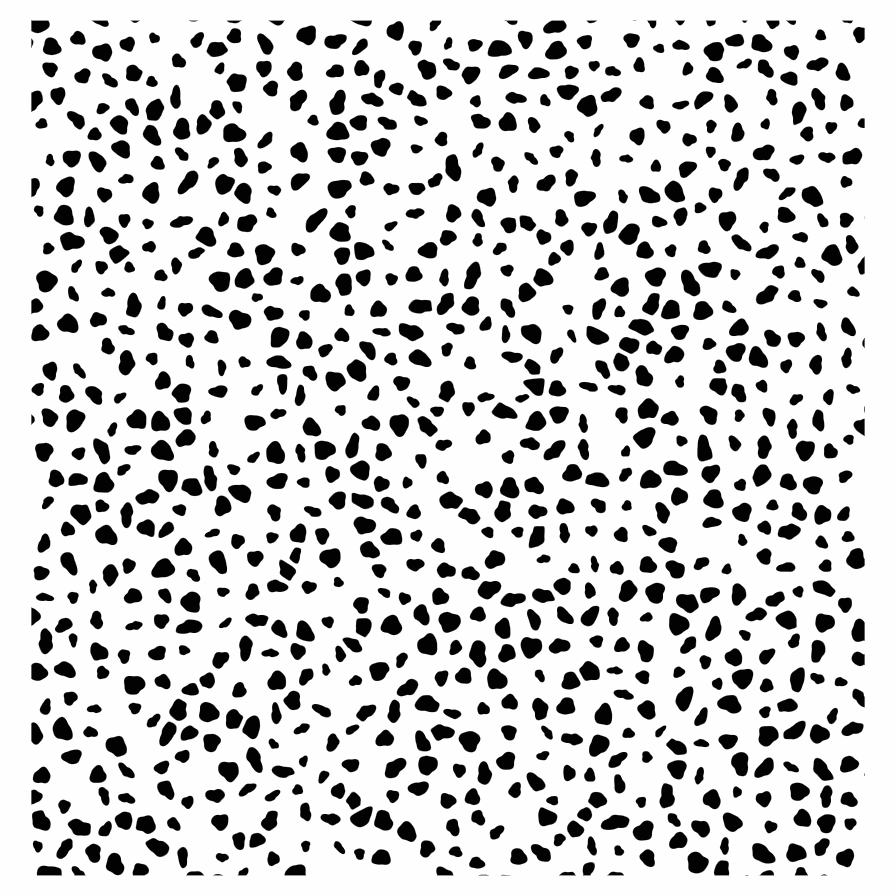
A Shadertoy shader for this pattern:

```glsl
// Irregular black pebble spots scattered evenly over a white sheet with a plain margin.
#define CELLS 31.0                  // spots across the canvas
#define JITTER 0.92                 // randomness of the spot positions
#define SPACING 1.05                // preferred distance between spots, in cells
#define PUSH 0.36                   // strength of the repulsion
#define RADIUS vec2(0.165, 0.365)   // smallest and largest mean radius, in cells
#define STRETCH 1.3                 // largest extra elongation
#define WOBBLE 0.11                 // irregularity of the outline
#define GAP 0.07                    // clear strip beside each territory border
#define FRAME_MIN vec2(0.035, 0.023)
#define FRAME_MAX vec2(0.965, 0.977)
#define EDGE_PIXELS 1.15            // width of the smoothed edge

const vec3 PAPER = vec3(0.995);
const vec3 INK = vec3(0.006);
const float TAU = 6.2831853;

vec4 hash4(vec2 cell, float salt) {
    vec4 h = fract(vec4(cell.xyx, salt) * vec4(0.1031, 0.1030, 0.0973, 0.1099));
    h += dot(h, h.wzxy + 33.33);
    return fract((h.xxyz + h.yzzw) * h.zywx);
}

vec2 seed(vec2 cell) {
    return cell + 0.5 + JITTER * (hash4(cell, 3.0).xy - 0.5);
}

// Seed moved away from its neighbours, for an even scatter without rows.
vec2 spotCentre(vec2 cell) {
    vec2 home = seed(cell), shift = vec2(0.0);
    for (int j = -1; j <= 1; j++)
    for (int i = -1; i <= 1; i++) {
        if (i == 0 && j == 0) continue;
        vec2 away = home - seed(cell + vec2(i, j));
        float gap = length(away) + 1e-4;
        shift += away / gap * max(SPACING - gap, 0.0) * PUSH;
    }
    return home + clamp(shift, -0.42, 0.42);
}

// Approximate distance to a wobbly, randomly turned ellipse.
float pebble(vec2 p, vec2 cell) {
    vec4 form = hash4(cell, 11.0), bumps = hash4(cell, 23.0);
    float turn = TAU * form.x, c = cos(turn), s = sin(turn);
    p = mat2(c, -s, s, c) * p;
    float aspect = sqrt(1.08 + STRETCH * form.y * form.y);
    float angle = atan(p.y, p.x + 1e-5);
    float outline = 1.0 + WOBBLE * (bumps.x * sin(angle + TAU * bumps.y)
                  + sin(3.0 * angle + TAU * bumps.z)
                  + 0.35 * sin(5.0 * angle + TAU * bumps.w));
    vec2 axes = mix(RADIUS.x, RADIUS.y, form.z) * outline * vec2(aspect, 1.0 / aspect);
    float k = length(p / axes);
    return k * (k - 1.0) / max(length(p / (axes * axes)), 1e-3);
}

float smoothMax(float a, float b, float k) {
    float h = max(k - abs(a - b), 0.0) / k;
    return max(a, b) + 0.25 * h * h * k;
}

float spots(vec2 p) {
    vec2 base = floor(p), centres[9];
    int nearest = 0;
    float best = 1e3;
    for (int n = 0; n < 9; n++) {
        centres[n] = spotCentre(base + vec2(n % 3 - 1, n / 3 - 1));
        float reach = length(p - centres[n]);
        if (reach < best) { best = reach; nearest = n; }
    }

    // Flatten the pebble where it nears the border of its territory.
    vec2 own = centres[nearest];
    float d = pebble(p - own, base + vec2(nearest % 3 - 1, nearest / 3 - 1));
    for (int n = 0; n < 9; n++) {
        if (n == nearest) continue;
        vec2 other = centres[n];
        float border = dot(0.5 * (own + other) - p, normalize(other - own));
        d = smoothMax(d, GAP - border, 0.08);
    }
    return d;
}

void mainImage(out vec4 fragColor, in vec2 fragCoord) {
    vec2 uv = fragCoord / iResolution.xy;
    float d = spots(uv * CELLS) / CELLS;

    // Straight cut along the margin.
    vec2 outside = max(FRAME_MIN - uv, uv - FRAME_MAX);
    d = max(d, max(outside.x, outside.y));

    float cover = clamp(0.5 - d * iResolution.y / EDGE_PIXELS, 0.0, 1.0);
    fragColor = vec4(mix(PAPER, INK, cover), 1.0);
}
```
